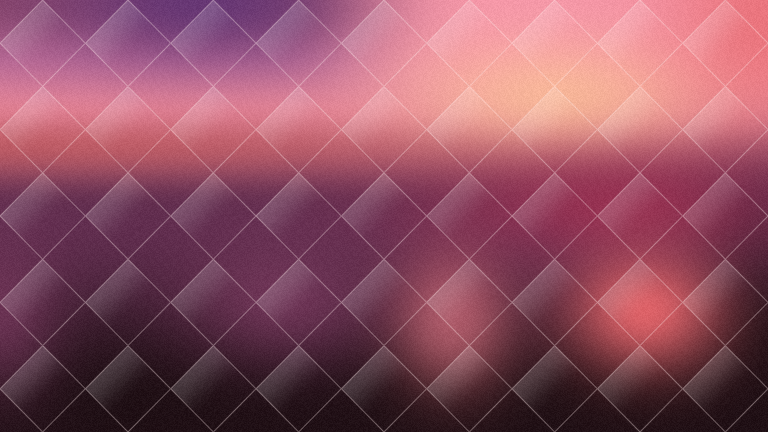
Write a WebGL 2 fragment shader that draws this background.

```glsl
#version 300 es
precision highp float;

#define TILES vec2(9.0, 5.0)
#define LINE_WIDTH 0.0024
#define LINE_ALPHA 0.36
#define SHEEN_ALPHA 0.17
#define GRAIN_CELLS 432.0
#define GRAIN_AMOUNT 0.045

uniform vec2 u_resolution;
out vec4 fragColor;

const vec3 NIGHT   = vec3(0.12, 0.06, 0.08);
const vec3 PLUM    = vec3(0.38, 0.18, 0.31);
const vec3 MAUVE   = vec3(0.46, 0.22, 0.36);
const vec3 VIOLET  = vec3(0.39, 0.21, 0.46);
const vec3 ORCHID  = vec3(0.73, 0.42, 0.59);
const vec3 ROSE    = vec3(0.89, 0.52, 0.60);
const vec3 PINK    = vec3(0.96, 0.59, 0.66);
const vec3 PEACH   = vec3(0.98, 0.74, 0.60);
const vec3 CORAL   = vec3(0.90, 0.40, 0.42);
const vec3 RUST    = vec3(0.76, 0.33, 0.33);
const vec3 CRIMSON = vec3(0.62, 0.19, 0.32);

float hash(vec2 p) {
    return fract(sin(dot(p, vec2(12.9898, 78.233))) * 43758.5453);
}

// Blend a soft elliptical pool of light over the base colour
vec3 glow(vec3 base, vec3 tint, vec2 offset, vec2 radius, float strength) {
    vec2 q = offset / radius;
    return mix(base, tint, strength * exp(-dot(q, q)));
}

vec3 blurredSky(vec2 uv) {
    // Horizontal bands from dark ground to bright sky
    vec3 c = mix(NIGHT, PLUM, smoothstep(0.08, 0.50, uv.y));
    c = mix(c, ROSE, smoothstep(0.52, 0.75, uv.y));
    c = glow(c, RUST, uv - vec2(0.0, 0.66), vec2(0.75, 0.07), 0.6);

    // Violet upper left and pink upper right
    float right = smoothstep(0.36, 0.66, uv.x);
    c = mix(c, ORCHID, smoothstep(0.74, 0.88, uv.y) * (1.0 - right));
    c = mix(c, MAUVE, 0.7 * smoothstep(0.84, 1.0, uv.y) * (1.0 - right));
    c = glow(c, VIOLET, uv - vec2(0.26, 1.0), vec2(0.18, 0.14), 0.9);
    c = mix(c, PINK, smoothstep(0.66, 0.86, uv.y) * right);
    c = glow(c, PEACH, uv - vec2(0.73, 0.77), vec2(0.19, 0.13), 0.9);
    c = glow(c, CORAL, uv - vec2(1.0, 0.95), vec2(0.13, 0.25), 0.7);

    // Crimson belt on the right, mauve haze on the left
    c = glow(c, CRIMSON, uv - vec2(0.83, 0.53), vec2(0.27, 0.13), 0.85);
    c = glow(c, PLUM, uv - vec2(1.05, 0.55), vec2(0.13, 0.13), 0.4);
    c = glow(c, MAUVE, uv - vec2(0.37, 0.31), vec2(0.13, 0.15), 0.85);
    c = glow(c, MAUVE, uv - vec2(0.0, 0.28), vec2(0.08, 0.19), 0.8);

    // Warm lights in the lower right, dark right edge
    c = glow(c, NIGHT, uv - vec2(1.0, 0.16), vec2(0.10, 0.26), 0.9);
    c = glow(c, CORAL, uv - vec2(0.59, 0.26), vec2(0.075, 0.16), 0.45);
    c = glow(c, ROSE, uv - vec2(0.59, 0.25), vec2(0.07, 0.14), 0.4);
    c = glow(c, CORAL, uv - vec2(0.84, 0.28), vec2(0.10, 0.14), 0.95);
    return c;
}

void main() {
    vec2 uv = gl_FragCoord.xy / u_resolution;
    float pixel = 1.0 / u_resolution.y;
    vec3 color = blurredSky(uv);

    // Signed distance to the diamond in each tile, in canvas heights
    vec2 tile = fract(uv * TILES) - 0.5;
    float edge = (abs(tile.x) + abs(tile.y) - 0.5) * inversesqrt(2.0) / TILES.y;

    // Sheen fading inward from the upper left side
    float inside = 1.0 - smoothstep(-0.5 * pixel, 0.5 * pixel, edge);
    float sheen = smoothstep(-0.15, 0.5, tile.y - tile.x);
    color = mix(color, vec3(1.0), SHEEN_ALPHA * sheen * inside);

    // Thin pale outlines
    float cover = clamp((0.5 * LINE_WIDTH - abs(edge)) / pixel + 0.5, 0.0, 1.0);
    cover *= min(1.0, LINE_WIDTH / pixel + 0.3);
    color = mix(color, vec3(1.0, 0.92, 0.92), LINE_ALPHA * cover);

    // Fine film grain
    vec2 grainCell = floor(gl_FragCoord.xy * pixel * GRAIN_CELLS);
    color += (hash(grainCell) - 0.5) * GRAIN_AMOUNT;

    fragColor = vec4(clamp(color, 0.0, 1.0), 1.0);
}
```
